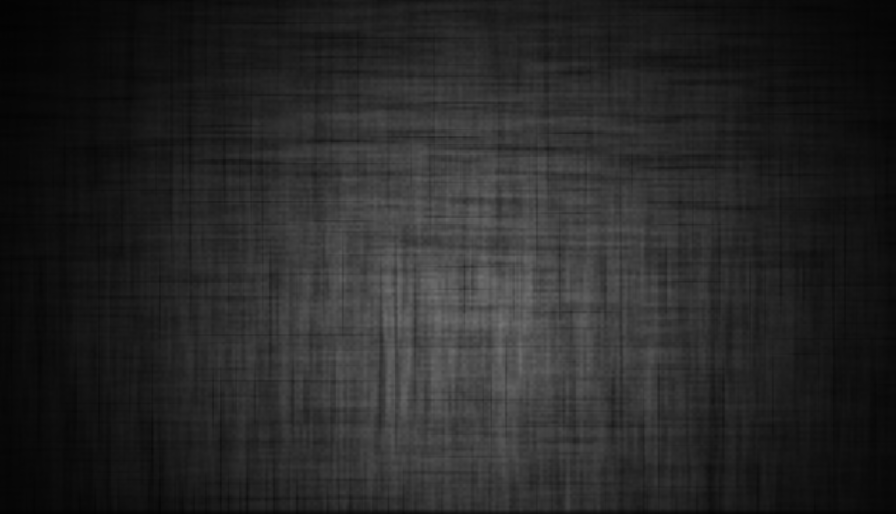
A Shadertoy shader for this texture:

```glsl
// Dark woven cloth lit by a soft, off-centre glow.
// Stretched value noise forms the crossing threads; sparse dark streaks
// and a fine grain are then shaded by an elliptical Gaussian light.

float hash(vec2 cell) {
    uvec2 q = uvec2(ivec2(cell)) * uvec2(1597u, 3571u);
    uint n = (q.x ^ q.y) * 74779u;
    n = (n ^ (n >> 15)) * 40503u;
    n ^= n >> 13;
    return float(n & 65535u) / 65535.0;
}

float valueNoise(vec2 p) {
    vec2 cell = floor(p);
    vec2 f = fract(p);
    f = f * f * (3.0 - 2.0 * f);
    float low = mix(hash(cell), hash(cell + vec2(1, 0)), f.x);
    float high = mix(hash(cell + vec2(0, 1)), hash(cell + vec2(1, 1)), f.x);
    return mix(low, high, f.y);
}

// Signed thread brightness; p.x runs along the fibres, p.y across them.
float threads(vec2 p, float seed) {
    float sum = 0.0;
    float weight = 0.34;
    vec2 scale = vec2(3.0, 38.0);
    for (int i = 0; i < 3; i++) {
        sum += weight * (valueNoise(p * scale + seed) - 0.5);
        scale *= vec2(2.1, 2.0);
        weight *= 1.15;
        seed += 37.0;
    }
    return sum;
}

// Sparse, thin dark fibres whose ends fade out.
float darkFibres(vec2 p, float seed) {
    float fine = valueNoise(p * vec2(4.5, 135.0) + seed);
    float wide = valueNoise(p * vec2(2.2, 62.0) + seed + 51.0);
    return 0.7 * smoothstep(0.68, 0.98, fine) + 0.5 * smoothstep(0.74, 1.0, wide);
}

void mainImage(out vec4 fragColor, in vec2 fragCoord) {
    vec2 uv = fragCoord / iResolution.xy;
    vec2 p = fragCoord / iResolution.y;

    // Broad light, a little right of and below the centre
    vec2 d = uv - vec2(0.525, 0.42);
    float light = 0.325 * exp(-8.4 * d.x * d.x - 3.3 * d.y * d.y);

    // Horizontal fibres dominate above, vertical ones below and at the sides
    float upper = smoothstep(0.25, 0.85, uv.y);
    float side = smoothstep(0.08, 0.4, abs(d.x));
    float across = mix(0.55, 1.0, upper);
    float down = mix(0.85, 0.45, upper) + 0.2 * side;

    float weave = across * threads(p, 11.0) + down * threads(p.yx, 173.0);
    float streaks = across * darkFibres(p, 307.0) + down * darkFibres(p.yx, 419.0);

    // Worn patches and grain between the threads
    float wear = valueNoise(p * 13.0 + 67.0) - 0.5;
    float grain = valueNoise(p * 145.0 + 89.0) - 0.5;

    float cloth = 1.06 + 0.62 * weave - 0.38 * streaks + 0.1 * wear + 0.16 * grain;
    float shade = light * max(cloth, 0.15) + 0.002;

    // Thin dark hem along the lower edge
    shade *= mix(0.4, 1.0, smoothstep(0.0, 0.012, uv.y));
    fragColor = vec4(vec3(shade), 1.0);
}
```
